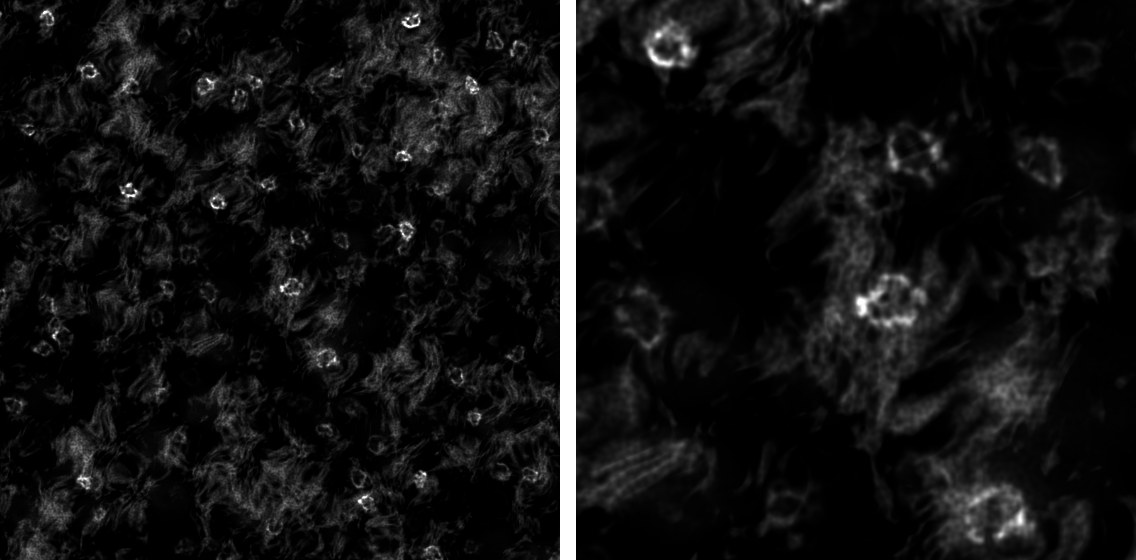
Left: the whole. Right: its middle third, enlarged.
A WebGL 2 fragment shader for this texture:

```glsl
#version 300 es
precision highp float;
// Dim, patchy tissue in grey on black, with scattered bright ring-shaped cells.

uniform vec2 u_resolution;
out vec4 fragColor;

const float TAU = 6.2831853;
const float NOISE_DEVIATION = 0.216; // spread of raw gradient noise

uint scramble(uint n) {
    n = n * 747796405u + 2891336453u;
    n = ((n >> ((n >> 28u) + 4u)) ^ n) * 277803737u;
    return (n >> 22u) ^ n;
}

float hash(vec2 cell, uint seed) {
    uvec2 c = uvec2(ivec2(cell) + 4096);
    return float(scramble(c.x + scramble(c.y + scramble(seed))) >> 8u) / 16777216.0;
}

float cornerSlope(vec2 cell, vec2 offset, uint seed) {
    float angle = TAU * hash(cell, seed);
    return dot(vec2(cos(angle), sin(angle)), offset);
}

// Gradient noise with zero mean and unit deviation
float noise(vec2 p, uint seed) {
    vec2 i = floor(p), f = p - i;
    vec2 s = f * f * f * (f * (f * 6.0 - 15.0) + 10.0);
    vec2 e = vec2(1.0, 0.0);
    float low = mix(cornerSlope(i, f, seed), cornerSlope(i + e, f - e, seed), s.x);
    float high = mix(cornerSlope(i + e.yx, f - e.yx, seed),
                     cornerSlope(i + 1.0, f - 1.0, seed), s.x);
    return mix(low, high, s.y) / NOISE_DEVIATION;
}

// Thin crests along the zero lines of the noise, also zero mean and unit deviation
float ridge(vec2 p, uint seed) {
    return (0.798 - abs(noise(p, seed))) / 0.603;
}

// Turns to the fibre direction and lengthens features along it
vec2 alongFibres(vec2 p, float angle, float stretch) {
    float c = cos(angle), s = sin(angle);
    return vec2((c * p.x + s * p.y) / stretch, c * p.y - s * p.x);
}

// Regions and patches
float broadTissue(vec2 p) {
    float sum = 0.45 * noise(p * 4.5, 1u)
              + 0.65 * noise(p * 10.0, 2u)
              + 0.60 * noise(p * 21.0, 3u);
    return sum / 0.993;
}

// Clumps, filaments and grain
float fineTissue(vec2 p) {
    float sum = 0.50 * noise(p * 40.0, 4u)
              + 0.42 * ridge(p * 38.0, 5u)
              + 0.38 * ridge(p * 75.0, 6u)
              + 0.32 * noise(p * 95.0, 7u)
              + 0.22 * noise(p * 170.0, 8u);
    return sum / 0.853;
}

// Maps the tissue field to light: black below the floor, a long bright tail above
float tissueLight(float field) {
    float x = field + 0.1;
    float lit = 0.5 * (x + sqrt(x * x + 0.015));
    return lit * (0.084 + 0.012 * lit);
}

// Uneven rings with a faint body, one per grid square, few of them bright
float cells(vec2 p, float grid, float radius, float rim, float rarity, uint seed) {
    vec2 home = floor(p * grid);
    float wobble = 0.14 * radius * noise(p * 0.75 / radius, seed + 10u);
    float light = 0.0;
    for (int y = -1; y <= 1; y++) {
        for (int x = -1; x <= 1; x++) {
            vec2 id = home + vec2(x, y);
            vec2 jitter = vec2(hash(id, seed), hash(id, seed + 1u));
            float turn = TAU * hash(id, seed + 2u);
            vec2 q = alongFibres(p - (id + jitter) / grid, turn, 1.25);
            float size = radius * mix(0.65, 1.15, hash(id, seed + 3u));
            float d = length(q) + wobble;
            float edge = (d - size) / rim;
            float ring = exp(-edge * edge) * (1.0 + 0.45 * q.x / (length(q) + 0.2 * size));
            float body = 0.28 * (1.0 - smoothstep(0.5 * size, 1.9 * size, d));
            light += pow(hash(id, seed + 4u), rarity) * (ring + body);
        }
    }
    return light;
}

void main() {
    vec2 p = gl_FragCoord.xy / u_resolution.y;

    // Tissue, gently warped so the fibres wander
    vec2 warp = 0.006 * vec2(noise(p * 16.0, 20u), noise(p * 16.0, 21u));
    vec2 fibre = alongFibres(p + warp, 1.05, 1.45);
    float broad = broadTissue(fibre);
    float field = 0.76 * broad + 0.65 * fineTissue(fibre);
    float light = tissueLight(field);

    // Cells: sharp rings, and larger blurred ones out of focus
    float presence = mix(0.3, 1.0, smoothstep(-0.8, 0.8, broad));
    float speckle = max(0.75 + 0.35 * noise(p * 120.0, 22u), 0.1);
    light += 0.8 * presence * speckle * cells(p, 18.0, 0.0115, 0.0032, 7.0, 30u);
    light += 0.07 * presence * cells(p, 10.0, 0.019, 0.013, 3.0, 50u);

    // Fine grain that grows with the light
    light *= max(1.0 + 0.14 * noise(p * 230.0, 23u), 0.0);
    fragColor = vec4(vec3(clamp(light, 0.0, 1.0)), 1.0);
}
```
